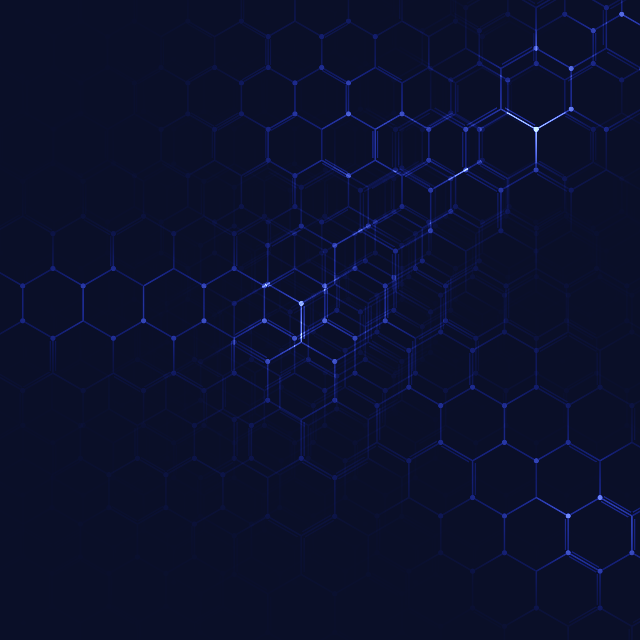
Write a Shadertoy shader that draws this background.

```glsl
// Six overlapping honeycomb networks of thin blue lines and node dots on navy.
// Each network is a repeating hexagon distance field, revealed by soft elliptical
// glows; the summed light is mapped from deep blue to pale blue.

const vec3 NAVY = vec3(0.038, 0.058, 0.158);
const vec3 BLUE = vec3(0.06, 0.12, 0.76);
const vec3 PALE = vec3(0.36, 0.38, 0.08);
const vec2 SLANT = vec2(0.5, 0.8660254);

float hash(vec2 id, float seed) {
    return fract(sin(dot(id, vec2(127.1, 311.7)) + seed * 74.7) * 4375.85);
}

// Soft elliptical light, turned by an angle in radians
float glow(vec2 p, vec2 center, vec2 radius, float angle) {
    float c = cos(angle), s = sin(angle);
    vec2 q = mat2(c, -s, s, c) * (p - center) / radius;
    return exp(-dot(q, q));
}

float stroke(float dist, float halfWidth, float pixel) {
    return 1.0 - smoothstep(halfWidth, halfWidth + pixel, abs(dist));
}

// Center of the pointy-top hexagon that holds p
vec2 hexCenter(vec2 p, float side) {
    vec2 period = side * vec2(2.0 * SLANT.y, 3.0);
    vec2 even = period * round(p / period);
    vec2 odd = period * (round(p / period - 0.5) + 0.5);
    return distance(p, even) < distance(p, odd) ? even : odd;
}

// Lines, scattered inner echoes and node dots of one network
float hexNet(vec2 p, vec2 origin, float side, float seed, float pixel) {
    p -= origin;
    vec2 cell = hexCenter(p, side);
    vec2 local = p - cell;
    vec2 a = abs(local);
    vec2 facing = vec2(local.x < 0.0 ? -1.0 : 1.0, local.y < 0.0 ? -1.0 : 1.0);
    float apothem = side * SLANT.y;

    // Nearest edge, with its own strength
    vec2 normal = facing * (a.x > dot(a, SLANT) ? vec2(1.0, 0.0) : SLANT);
    float edge = apothem - dot(local, normal);
    float along = abs(dot(local, vec2(-normal.y, normal.x)));
    vec2 edgeId = round((cell + normal * apothem) / vec2(apothem * 0.5, side * 0.25));
    float light = stroke(edge, 0.0005, pixel) * mix(0.55, 1.0, hash(edgeId, seed));

    // Short parallel echo inside some edges
    float hasEcho = step(0.8, hash(edgeId + 0.37 * normal, seed + 3.0));
    float echo = stroke(edge - 0.075 * side, 0.0003, pixel);
    light = max(light, 0.65 * hasEcho * echo * step(along, 0.43 * side));

    // Nearest corner, with a dot on most of them
    vec2 top = vec2(0.0, side);
    vec2 flank = vec2(apothem, 0.5 * side);
    vec2 corner = facing * (distance(a, top) < distance(a, flank) ? top : flank);
    vec2 cornerId = round((cell + corner) / vec2(apothem, 0.5 * side));
    float hasDot = step(0.3, hash(cornerId, seed + 8.0));
    float dotShape = stroke(distance(local, corner), 0.0033, pixel);
    return max(light, 1.25 * hasDot * dotShape);
}

void mainImage(out vec4 fragColor, in vec2 fragCoord) {
    vec2 p = fragCoord / iResolution.y;
    float pixel = 1.0 / iResolution.y;
    float light = 0.0;

    // Left band, running into the middle
    float band = 0.55 * glow(p, vec2(0.50, 0.51), vec2(0.20, 0.10), 0.0)
               + 0.48 * glow(p, vec2(0.16, 0.525), vec2(0.22, 0.085), 0.0)
               + 0.10 * glow(p, vec2(0.50, 0.51), vec2(0.50, 0.20), 0.0);
    light += band * hexNet(p, vec2(0.0827, 0.5260), 0.0545, 1.0, pixel);

    // Middle column
    float column = 0.60 * glow(p, vec2(0.47, 0.48), vec2(0.08, 0.07), 0.0)
                 + 0.42 * glow(p, vec2(0.48, 0.43), vec2(0.11, 0.23), 0.0)
                 + 0.35 * glow(p, vec2(0.55, 0.65), vec2(0.16, 0.07), 0.6);
    light += column * hexNet(p, vec2(0.4707, 0.4049), 0.0605, 2.0, pixel);

    // Lower right corner
    float corner = 0.60 * glow(p, vec2(0.95, 0.19), vec2(0.13, 0.11), 0.0)
                 + 0.42 * glow(p, vec2(0.78, 0.28), vec2(0.25, 0.13), -0.75)
                 + 0.13 * glow(p, vec2(0.72, 0.44), vec2(0.26, 0.13), 0.0);
    light += corner * hexNet(p, vec2(0.7882, 0.2513), 0.0575, 3.0, pixel);

    // Large cells at the upper right, with a diagonal tail
    float crown = 0.55 * glow(p, vec2(0.83, 0.84), vec2(0.11, 0.11), 0.0)
                + 0.48 * glow(p, vec2(0.70, 0.70), vec2(0.28, 0.11), 0.75)
                + 0.25 * glow(p, vec2(0.94, 0.94), vec2(0.13, 0.16), 0.0);
    light += crown * hexNet(p, vec2(0.8376, 0.8613), 0.0634, 4.0, pixel);

    // Small cells at the upper middle
    float upper = 0.45 * glow(p, vec2(0.60, 0.77), vec2(0.14, 0.12), 0.0)
                + 0.28 * glow(p, vec2(0.52, 0.86), vec2(0.17, 0.16), 0.0)
                + 0.10 * glow(p, vec2(0.50, 0.74), vec2(0.26, 0.20), 0.0);
    light += upper * hexNet(p, vec2(0.5445, 0.7738), 0.0483, 5.0, pixel);

    // Long diagonal, from the upper right down to a faint lower left
    float diagonal = 0.38 * glow(p, vec2(0.82, 0.84), vec2(0.13, 0.13), 0.0)
                   + 0.65 * glow(p, vec2(0.98, 0.98), vec2(0.09, 0.08), 0.0)
                   + 0.34 * glow(p, vec2(0.62, 0.58), vec2(0.32, 0.08), 0.85)
                   + 0.09 * glow(p, vec2(0.29, 0.32), vec2(0.18, 0.14), 0.6);
    light += diagonal * hexNet(p, vec2(0.8379, 0.8493), 0.0514, 6.0, pixel);

    // Map light from navy through blue to pale blue
    light = min(light, 1.25);
    vec3 color = NAVY + BLUE * light + PALE * light * light * light;
    fragColor = vec4(clamp(color, 0.0, 1.0), 1.0);
}
```
